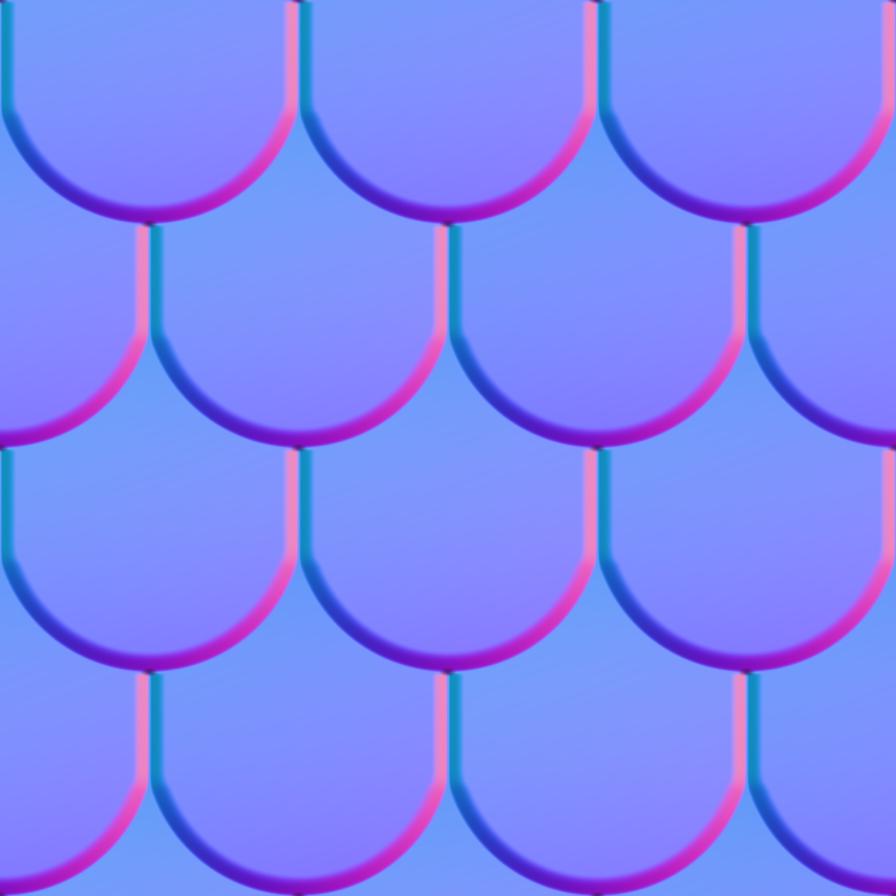
Write a Shadertoy shader that draws this texture map.

```glsl
// Tangent-space normal map of overlapping round fish-scale tiles with bevelled rims.

// Repeats across and down; the row count is even so the half-tile stagger wraps.
const vec2 TILES = vec2(3.0, 4.0);

float hash(vec2 p) {
    vec3 a = fract(p.xyx * vec3(0.1031, 0.1030, 0.0973));
    a += dot(a, a.yzx + 33.33);
    return fract((a.x + a.y) * a.z);
}

// Horizontal position in tile widths, shifted by half a tile on odd rows.
float staggered(float x, float row) {
    return x - 0.5 * mod(row, 2.0);
}

// Gentle dome of one tile: v runs from -0.5 at the hidden tip to 1 at the lower rim.
vec2 domeSlope(float x, float v, float row) {
    float column = staggered(x, row);
    float u = 2.0 * fract(column) - 1.0;
    float t = clamp((v + 0.5) / 1.5, 0.0, 1.0);
    vec2 id = mod(vec2(floor(column), row), TILES);
    vec2 wobble = vec2(hash(id + 3.0), hash(id + 17.0)) - 0.5;
    vec2 slope = vec2(0.06 * u - 0.3 * pow(1.0 - t, 3.0) + 0.03,
                      0.23 - 0.3 * t * t - 0.04 * u);
    return slope + 0.05 * wobble;
}

void mainImage(out vec4 fragColor, in vec2 fragCoord) {
    vec2 uv = fragCoord / iResolution.xy;
    vec2 grid = vec2(uv.x, 1.0 - uv.y) * TILES;
    float row = floor(grid.y);
    float v = fract(grid.y);

    // Tile space: x is centred, y runs downwards, both in tile widths.
    vec2 p = vec2(fract(staggered(grid.x, row)) - 0.5, 0.75 * v);

    // Straight sides meet a circular lower rim; positive distances are inside.
    float radius = 0.5208;
    vec2 fromCentre = vec2(p.x, max(p.y - 0.75 + radius, 0.0));
    float side = 0.5 - abs(p.x);
    float arc = radius - length(fromCentre);
    float inside = min(side, arc);

    // Outward rim direction, with y pointing up in the normal map.
    float onArc = smoothstep(-0.012, 0.012, side - arc);
    vec2 arcDir = fromCentre / max(length(fromCentre), 0.01) * vec2(1.0, -1.0);
    vec2 rimDir = mix(vec2(sign(p.x), 0.0), arcDir, onArc);

    // Soft bevel, wider on the arc, fading out at the seam between neighbours.
    float bevel = 1.0 - smoothstep(0.018, 0.058, inside / mix(1.0, 1.25, onArc));
    bevel *= smoothstep(0.0, 0.011, side) * smoothstep(0.0, 0.02, v);

    // Tile laid over the tile of the row below.
    vec2 upper = domeSlope(grid.x, v, row) + 1.7 * bevel * rimDir;
    vec2 lower = domeSlope(grid.x, v - 1.0, row + 1.0);
    vec2 slope = mix(lower, upper, smoothstep(-0.004, 0.014, arc));

    vec3 color = 0.5 + 0.5 * normalize(vec3(slope, 1.0));

    // Dark pit where a lower rim touches the seam beneath it.
    vec2 joint = v > 0.5 ? vec2(p.x, p.y - 0.75) : vec2(side, p.y);
    float pit = 1.0 - smoothstep(0.0, 0.035, length(joint * vec2(1.0, 2.0)));
    color *= 1.0 - pit * vec3(0.3, 0.75, 0.5);

    fragColor = vec4(color, 1.0);
}
```
